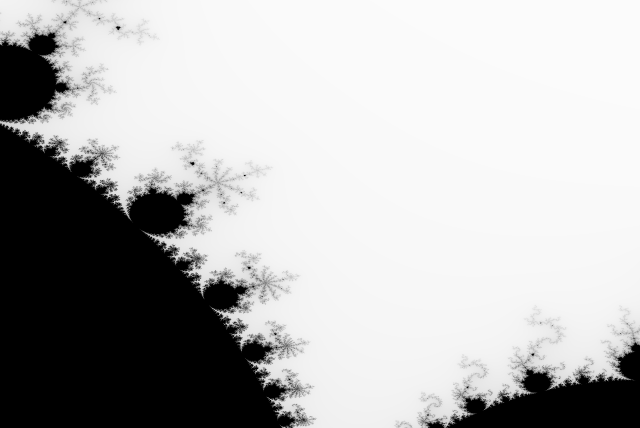
Give the GLSL for this background, as a Shadertoy shader.

```glsl
// Mirrored Mandelbrot valley: black bulbs and grey filaments on a pale ground.
#define VIEW_MIN vec2(0.5, 0.2)
#define VIEW_SIZE vec2(0.5, 0.45)
#define MAX_STEPS 240
#define BAILOUT 256.0
#define SAMPLES 3

// True inside the main cardioid or the period-two disc.
bool insideMainBody(vec2 c) {
    float x = c.x - 0.25;
    float y2 = c.y * c.y;
    float q = x * x + y2;
    bool cardioid = q * (q + x) < 0.25 * y2;
    bool disc = (c.x + 1.0) * (c.x + 1.0) + y2 < 0.0625;
    return cardioid || disc;
}

// Brightness falls with the smooth escape count; bounded orbits are black.
float escapeShade(vec2 c) {
    if (insideMainBody(c)) return 0.0;
    vec2 z = vec2(0.0);
    for (int i = 0; i < MAX_STEPS; i++) {
        z = vec2(z.x * z.x - z.y * z.y, 2.0 * z.x * z.y) + c;
        float r2 = dot(z, z);
        if (r2 > BAILOUT) {
            float count = float(i) + 1.0 - log2(0.5 * log2(r2));
            return clamp(1.0 - count / float(MAX_STEPS), 0.0, 1.0);
        }
    }
    return 0.0;
}

void mainImage(out vec4 fragColor, in vec2 fragCoord) {
    float shade = 0.0;

    // Average a grid of samples within each pixel.
    for (int j = 0; j < SAMPLES; j++) {
        for (int i = 0; i < SAMPLES; i++) {
            vec2 offset = (vec2(i, j) + 0.5) / float(SAMPLES) - 0.5;
            vec2 uv = (fragCoord + offset) / iResolution.xy;
            vec2 plane = VIEW_MIN + uv * VIEW_SIZE;
            shade += escapeShade(vec2(-plane.x, plane.y));
        }
    }
    shade /= float(SAMPLES * SAMPLES);

    fragColor = vec4(vec3(shade), 1.0);
}
```
